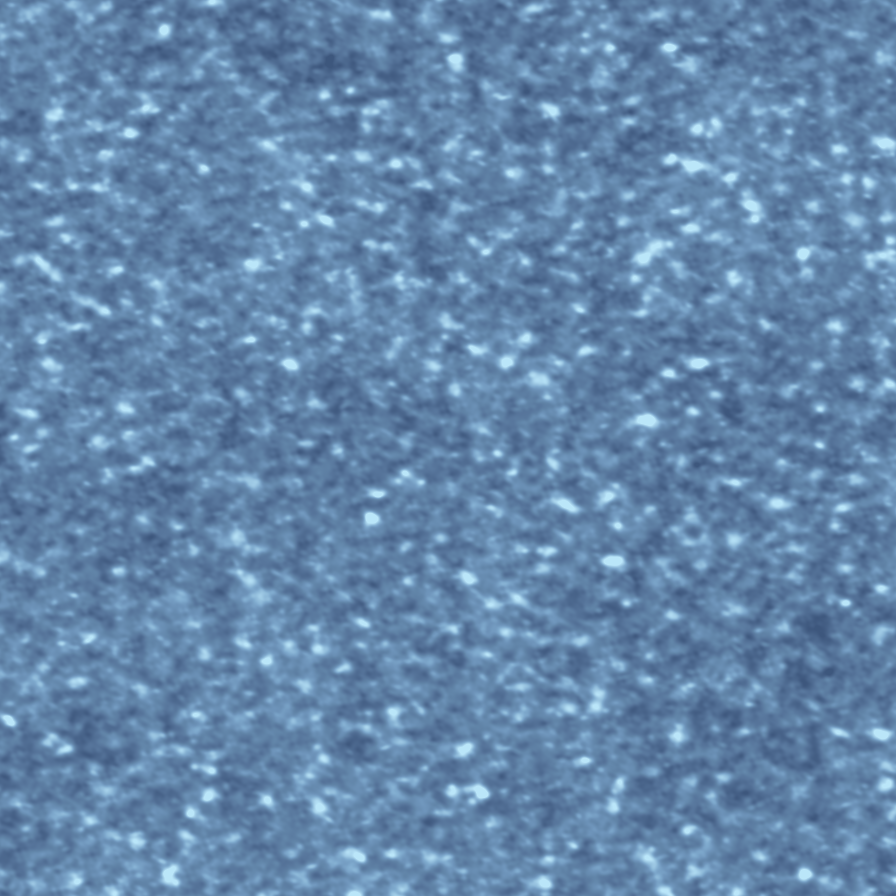
Reproduce this texture procedurally as a WebGL 2 fragment shader.

```glsl
#version 300 es
precision highp float;
// Soft blue fleck texture: flattened pale grains over mottled, faintly streaked slate blue.

uniform vec2 u_resolution;
out vec4 fragColor;

// Tones from dark to light; a tone level of 0..5 walks through them.
const vec3 TONES[6] = vec3[6](
    vec3(0.29, 0.40, 0.55), vec3(0.34, 0.46, 0.61), vec3(0.38, 0.52, 0.66),
    vec3(0.43, 0.58, 0.73), vec3(0.50, 0.67, 0.81), vec3(0.61, 0.78, 0.89));
const float BASE_LEVEL = 1.33;
const float MIN_LEVEL = -1.0;
const float MAX_LEVEL = 6.1;

// Sizes are fractions of the canvas height, strengths are in tone levels.
const vec2 LARGE_CELL = vec2(0.030, 0.022);
const vec2 SMALL_CELL = vec2(0.0155, 0.0110);
const float LARGE_STRENGTH = 4.4;
const float SMALL_STRENGTH = 2.0;
const vec2 GRAIN_RADIUS = vec2(0.37, 0.34); // in cells
const float GRAIN_TILT = -0.15;
const float TILT_SPREAD = 0.9;

const vec2 MOTTLE_SIZE = vec2(0.0140, 0.0100);
const vec2 FINE_SIZE = vec2(0.0062, 0.0050);
const vec2 STREAK_SIZE = vec2(0.028, 0.085);
const vec2 PATCH_SIZE = vec2(0.16, 0.12);
const float MOTTLE_STRENGTH = 1.5;
const float FINE_STRENGTH = 0.65;
const float STREAK_STRENGTH = 0.8;
const float PATCH_STRENGTH = 0.6;

// Integer hash: three random values in 0..1 for a cell and a seed.
vec3 hash3(vec2 cell, int seed) {
    uvec3 v = uvec3(ivec3(ivec2(cell), seed));
    v = v * 1664525u + 1013904223u;
    v.x += v.y * v.z;
    v.y += v.z * v.x;
    v.z += v.x * v.y;
    v ^= v >> 16u;
    v.x += v.y * v.z;
    v.y += v.z * v.x;
    v.z += v.x * v.y;
    return vec3(v >> 8u) / 16777216.0;
}

mat2 rotation(float angle) {
    float c = cos(angle), s = sin(angle);
    return mat2(c, s, -s, c);
}

// Smooth value noise in -1..1.
float noise(vec2 p, int seed) {
    vec2 cell = floor(p);
    vec2 f = p - cell;
    f = f * f * (3.0 - 2.0 * f);
    float low = mix(hash3(cell, seed).x, hash3(cell + vec2(1, 0), seed).x, f.x);
    float high = mix(hash3(cell + vec2(0, 1), seed).x, hash3(cell + vec2(1, 1), seed).x, f.x);
    return 2.0 * mix(low, high, f.y) - 1.0;
}

// Sum of soft elliptical grains, one jittered grain per cell; few are bright.
float grains(vec2 p, vec2 cellSize, int seed) {
    vec2 home = floor(p / cellSize);
    float total = 0.0;
    for (int y = -1; y <= 1; y++) {
        for (int x = -1; x <= 1; x++) {
            vec2 cell = home + vec2(x, y);
            vec3 place = hash3(cell, seed);
            vec3 shape = hash3(cell, seed + 1);
            vec2 offset = p - (cell + place.xy) * cellSize;
            float tilt = GRAIN_TILT + TILT_SPREAD * (shape.x - 0.5);
            vec2 radius = GRAIN_RADIUS * cellSize * (0.75 + 0.45 * shape.yz);
            vec2 q = (offset * rotation(tilt)) / radius;
            total += place.z * place.z * exp(-pow(dot(q, q), 1.2));
        }
    }
    return total;
}

// Piecewise linear ramp that extends past both end tones.
vec3 toneColor(float level) {
    level = clamp(level, MIN_LEVEL, MAX_LEVEL);
    int i = clamp(int(floor(level)), 0, 4);
    return mix(TONES[i], TONES[i + 1], level - float(i));
}

void main() {
    vec2 p = gl_FragCoord.xy / u_resolution.y;
    vec2 tilted = rotation(GRAIN_TILT) * p;

    // Mottled ground
    float level = BASE_LEVEL;
    level += MOTTLE_STRENGTH * noise(tilted / MOTTLE_SIZE, 11);
    level += FINE_STRENGTH * noise(rotation(0.5) * p / FINE_SIZE, 12);
    level += STREAK_STRENGTH * noise(p / STREAK_SIZE, 13);
    level += PATCH_STRENGTH * noise(tilted / PATCH_SIZE, 14);

    // Scattered pale grains
    level += LARGE_STRENGTH * grains(p, LARGE_CELL, 21);
    level += SMALL_STRENGTH * grains(p, SMALL_CELL, 31);

    fragColor = vec4(toneColor(level), 1.0);
}
```
